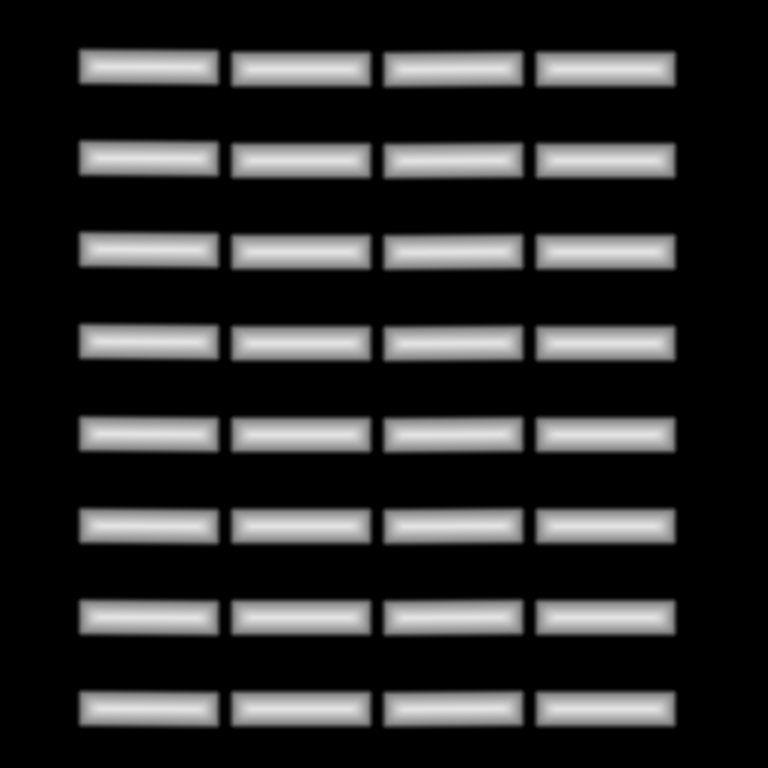
Write a Shadertoy shader that draws this pattern.

```glsl
// Grid of soft glowing grey bars, four across and eight down, on black.

#define GRID vec2(4.0, 8.0)
#define FIRST_CENTER vec2(0.1940, 0.0768)
#define PITCH vec2(0.1982, 0.1190)
#define HALF_SIZE vec2(0.0911, 0.0228)
#define CORNER 0.0050
#define EDGE_BLUR 0.0052
#define RIDGE_SOFTNESS 0.0020
#define RIM_GREY 0.46
#define RIDGE_GREY 0.93
#define TILT 0.007
#define LIFT 0.0028

float roundedBox(vec2 p, vec2 halfSize, float radius) {
    vec2 q = abs(p) - halfSize + radius;
    return length(max(q, 0.0)) + min(max(q.x, q.y), 0.0) - radius;
}

float smoothMin(float a, float b, float k) {
    float h = max(k - abs(a - b), 0.0) / k;
    return min(a, b) - 0.25 * h * h * k;
}

// Brightness rises from the rim to a rounded ridge along the middle.
float barShade(vec2 p) {
    vec2 inset = HALF_SIZE - sqrt(p * p + RIDGE_SOFTNESS * RIDGE_SOFTNESS);
    float depth = smoothMin(inset.x, inset.y, 0.010) / HALF_SIZE.y;
    float grey = mix(RIM_GREY, RIDGE_GREY, clamp(depth, 0.0, 1.0));
    float blur = max(EDGE_BLUR, 1.0 / iResolution.y);
    float d = roundedBox(p, HALF_SIZE, CORNER);
    return grey * (1.0 - smoothstep(-blur, blur, d));
}

void mainImage(out vec4 fragColor, in vec2 fragCoord) {
    vec2 uv = fragCoord / iResolution.xy;

    // Nearest bar of the finite grid.
    vec2 cell = clamp(round((uv - FIRST_CENTER) / PITCH), vec2(0.0), GRID - 1.0);
    vec2 p = uv - FIRST_CENTER - cell * PITCH;

    // Slight misalignment: upper bars of the first column sit higher,
    // and alternate columns lean in opposite directions.
    p.y -= LIFT * smoothstep(2.0, 5.0, cell.y) * step(cell.x, 0.5);
    p.y += TILT * cos(1.5708 * cell.x) * p.x;

    fragColor = vec4(vec3(barShade(p)), 1.0);
}
```
